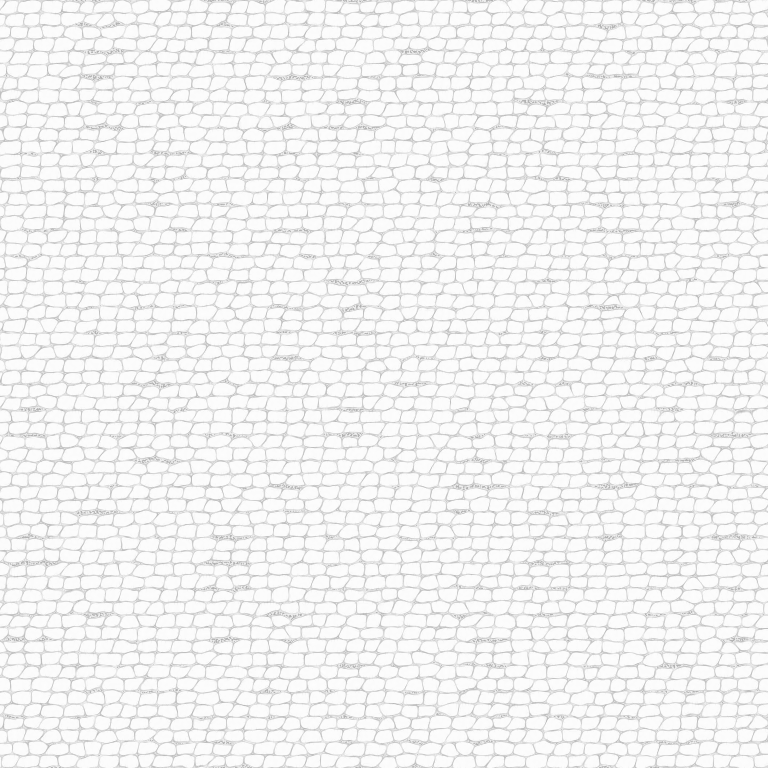
Write a three.js fragment shader that draws this texture.

```glsl
// Pale knitted cloth: rows of rounded, slightly leaning stitches with fine grey outlines.
// A jittered row-wise Voronoi gives the stitches; a smooth minimum of the border
// distances rounds them, leaving speckled gaps at corners and along every second seam.

#define ROWS 60.0          // stitch rows up the canvas
#define ASPECT 1.46        // stitch width over row height
#define LEAN 0.2           // rightward slant of the stitches
#define FLATNESS 1.3       // higher keeps the rows straighter
#define JITTER vec2(0.62, 0.24)
#define ROUNDNESS 12.0     // lower is rounder, with larger corner gaps
#define SEAM_OPENING 0.17  // widest opening of the paired-row seams
#define LINE_WIDTH 0.085   // soft outline reach, in row heights
#define LINE_DEPTH 0.2
#define YARN_COLOR vec3(0.987)
#define GAP_LIGHT vec3(0.93)
#define GAP_DARK vec3(0.70)

varying vec2 vUv;

vec2 hash2(vec2 p) {
  vec3 q = fract(p.xyx * vec3(0.1031, 0.1030, 0.0973));
  q += dot(q, q.yzx + 33.33);
  return fract((q.xx + q.yz) * q.zy);
}

float gradientDot(vec2 corner, vec2 offset) {
  float angle = 6.2832 * hash2(corner + 57.0).x;
  return dot(vec2(cos(angle), sin(angle)), offset);
}

float gradientNoise(vec2 p) {
  vec2 i = floor(p);
  vec2 f = p - i;
  vec2 u = f * f * f * (f * (f * 6.0 - 15.0) + 10.0);
  vec2 e = vec2(1.0, 0.0);
  float low = mix(gradientDot(i, f), gradientDot(i + e.xy, f - e.xy), u.x);
  float high = mix(gradientDot(i + e.yx, f - e.yx), gradientDot(i + e.xx, f - e.xx), u.x);
  return mix(low, high, u.y);
}

// Stitch centre in row-height units, with a random shift for each row
vec2 stitchCenter(vec2 cell) {
  float rowShift = 0.6 * hash2(vec2(cell.y, 7.0)).x;
  vec2 c = cell + 0.5 + JITTER * (hash2(cell + 11.0) - 0.5);
  return vec2((c.x + rowShift) * ASPECT, c.y);
}

// Squashed, slanted space in which the stitches are compared
vec2 toStitchSpace(vec2 v) {
  return vec2((v.x - LEAN * v.y) / ASPECT, v.y * FLATNESS);
}

// Signed distance to the rounded outline: positive in a stitch, negative in a gap
float stitchDistance(vec2 p, float opening) {
  vec2 home = floor(vec2(p.x / ASPECT, p.y));
  vec2 nearCell = vec2(0.0);
  vec2 nearOffset = vec2(0.0);
  float nearest = 100.0;
  for (int y = -1; y <= 1; y++) {
    for (int x = -2; x <= 1; x++) {
      vec2 cell = home + vec2(float(x), float(y));
      vec2 offset = toStitchSpace(stitchCenter(cell) - p);
      float d = dot(offset, offset);
      if (d < nearest) {
        nearest = d;
        nearCell = cell;
        nearOffset = offset;
      }
    }
  }

  float sum = 0.0;
  for (int y = -1; y <= 1; y++) {
    for (int x = -2; x <= 2; x++) {
      if (x == 0 && y == 0) continue;
      vec2 cell = nearCell + vec2(float(x), float(y));
      vec2 offset = toStitchSpace(stitchCenter(cell) - p);
      vec2 n = normalize(offset - nearOffset);
      float border = dot(0.5 * (offset + nearOffset), n);
      // Back to true distance by the gradient of the stitch space
      border /= length(vec2(n.x / ASPECT, n.y * FLATNESS - LEAN * n.x / ASPECT));
      float crossesSeam = abs(floor(cell.y * 0.5) - floor(nearCell.y * 0.5));
      border -= opening * min(crossesSeam, 1.0);
      sum += exp(-ROUNDNESS * border);
    }
  }
  return -log(sum) / ROUNDNESS;
}

void main() {
  vec2 p = vUv * ROWS;

  // Slightly wavering outlines, and seams that open in long and short stretches
  vec2 waver = vec2(gradientNoise(p * 1.3), gradientNoise(p * 1.3 + 40.0));
  float stretch = gradientNoise(p * vec2(0.2, 0.5) + 9.0) + 0.6 * gradientNoise(p * vec2(0.6, 0.5) + 31.0);
  float opening = SEAM_OPENING * smoothstep(-0.05, 0.5, stretch);
  float d = stitchDistance(p + 0.13 * waver, opening);

  // Faint mottling and short fibre ticks near the edges
  float mottle = 0.008 * gradientNoise(p * 3.0);
  float fibre = 1.0 - smoothstep(0.0, 0.08, abs(gradientNoise(p * vec2(2.2, 1.4) + 80.0)));
  float tick = 0.03 * fibre * (1.0 - smoothstep(0.04, 0.28, d));
  vec3 color = YARN_COLOR + mottle - tick;

  // Loose speckled web in the gaps
  float web = smoothstep(-0.35, 0.35, gradientNoise(p * 7.3 + 20.0));
  float gap = 1.0 - smoothstep(-0.09, -0.03, d);
  color = mix(color, mix(GAP_LIGHT, GAP_DARK, web), gap);

  // Thin outlines of uneven strength
  float strength = clamp(0.8 + 0.8 * gradientNoise(p * 1.7 + 60.0), 0.35, 1.2);
  float outline = 1.0 - smoothstep(0.0, LINE_WIDTH, abs(d));
  color -= LINE_DEPTH * strength * outline * (1.0 - 0.6 * gap);

  gl_FragColor = vec4(color, 1.0);
}
```
